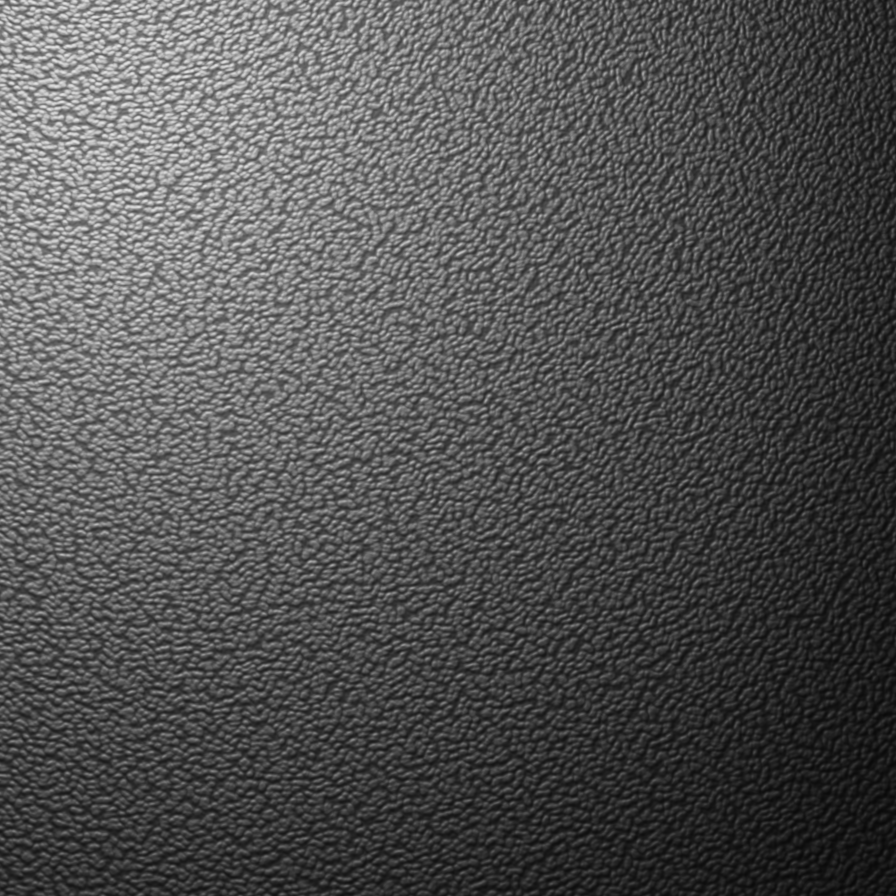
Write a Shadertoy shader that draws this texture.

```glsl
const vec2 LAMP = vec2(0.08, 1.32);
const vec2 GLOW_CENTER = vec2(0.10, 0.92);
const vec3 SHADOW_GRAY = vec3(0.10);
const vec3 SHEEN_GRAY = vec3(0.59);
const float GRID_TURN = 0.6;

vec2 hash2(vec2 cell) {
    vec3 h = fract(cell.xyx * vec3(0.1031, 0.1030, 0.0973));
    h += dot(h, h.yzx + 33.33);
    return fract((h.xx + h.yz) * h.zy);
}

vec2 rotate(vec2 v, float angle) {
    float c = cos(angle), s = sin(angle);
    return vec2(c * v.x - s * v.y, s * v.x + c * v.y);
}

// Bends straight rows of cells into wavering ones
vec2 waver(vec2 p) {
    vec2 slow = sin(p.yx * 0.83 + 1.7 * sin(p * 0.37));
    vec2 quick = sin(p.yx * 2.1 + p * 0.9 + 2.0);
    return p + 0.16 * slow + 0.08 * quick;
}

// Soft cellular domes, narrowed along the axis; floorLevel fills deep gaps
float pebbles(vec2 p, vec2 axis, float stretch, float crispness, float floorLevel) {
    vec2 cell = floor(p);
    vec2 across = vec2(-axis.y, axis.x);
    float sum = floorLevel;
    for (int y = -1; y <= 1; y++) {
        for (int x = -1; x <= 1; x++) {
            vec2 id = cell + vec2(x, y);
            vec2 offset = id + 0.12 + 0.76 * hash2(id) - p;
            vec2 local = vec2(dot(offset, axis) * stretch, dot(offset, across) / stretch);
            sum += exp(-crispness * dot(local, local));
        }
    }
    return log(sum) / crispness;
}

// Even pebbles with faint wrinkles on top
float leatherHeight(vec2 p, vec2 axis) {
    float coarse = pebbles(waver(p), axis, 1.24, 12.0, 0.016);
    float fine = pebbles(waver(p * 1.57 + 41.0), axis, 1.2, 9.0, 0.03);
    return coarse + 0.28 * fine;
}

// Broad sheen falling off from the upper left
float sheen(vec2 uv) {
    float d = distance(uv, GLOW_CENTER);
    float glow = exp(-1.95 * pow(d, 1.7));
    float rightFade = 1.0 - 0.30 * smoothstep(0.76, 1.02, uv.x);
    return glow * rightFade;
}

// Darkens the far lower right corner
float cornerShade(vec2 uv) {
    return 1.0 - 0.28 * smoothstep(0.8, 1.3, distance(uv, GLOW_CENTER));
}

void mainImage(out vec4 fragColor, in vec2 fragCoord) {
    vec2 uv = fragCoord / iResolution.xy;
    vec2 toLamp = rotate(normalize(LAMP - uv), GRID_TURN);

    // Grain grows slightly toward the lower edge
    vec2 p = rotate(uv * (110.0 + 16.0 * uv.y), GRID_TURN);

    // Relief lit from the lamp side
    float reach = 0.18;
    float nearSide = leatherHeight(p + toLamp * reach, toLamp);
    float farSide = leatherHeight(p - toLamp * reach, toLamp);
    float slope = farSide - nearSide;
    float height = 0.5 * (farSide + nearSide);

    // Grain contrast rises where the sheen fades
    float glow = sheen(uv);
    float contrast = mix(2.25, 1.3, smoothstep(0.08, 0.85, glow));
    float crevice = mix(0.68, 1.07, smoothstep(-0.36, -0.08, height));
    float relief = exp(contrast * clamp(slope, -0.5, 0.55)) * crevice;

    vec3 color = (SHADOW_GRAY + SHEEN_GRAY * glow) * cornerShade(uv) * relief;

    // Rolls bright crests off softly
    vec3 rolled = 1.0 - 0.3 * exp(-(color - 0.7) / 0.3);
    color = mix(color, rolled, step(0.7, color));
    fragColor = vec4(clamp(color, 0.0, 1.0), 1.0);
}
```
